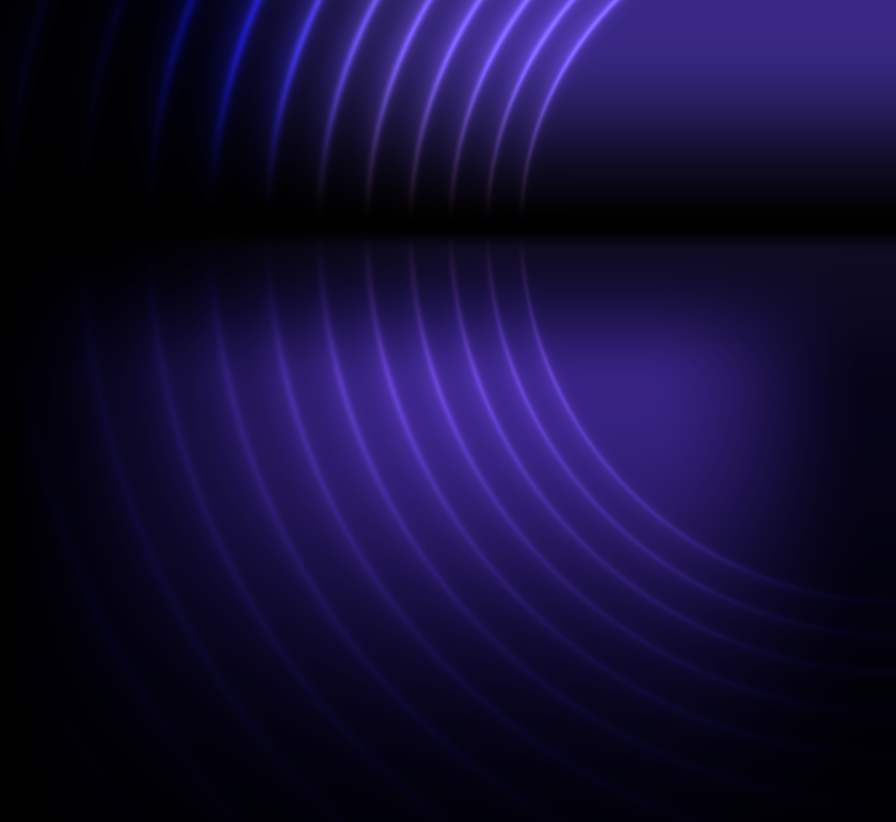
Reproduce this background procedurally as a WebGL 1 fragment shader.

```glsl
precision highp float;
// Glowing violet rings above a dark horizon, with their soft reflection below.

uniform vec2 u_resolution;

#define HORIZON 0.724       // height of the horizon and of the ring centre
#define INNER_RADIUS 0.456  // radius of the smallest ring
#define RING_RATIO 1.09     // growth from one ring to the next
#define SKY_STRETCH 1.10    // vertical squeeze of the rings above the horizon
#define CORE_WIDTH 0.08     // line width as a share of the ring spacing
#define PEAK_DEPTH 0.195    // depth at which the reflection is brightest

const vec3 SKY_FILL = vec3(0.210, 0.150, 0.49);
const vec3 DEEP_BLUE = vec3(0.07, 0.07, 0.78);
const vec3 BRIGHT_VIOLET = vec3(0.33, 0.26, 0.66);
const vec3 REFLECTION = vec3(0.215, 0.135, 0.36);
const vec3 REFLECTED_BLUE = vec3(0.0, 0.0, 0.15);
const vec3 REFLECTED_LINE = vec3(0.13, 0.09, 0.24);
const vec3 HAZE = vec3(0.058, 0.042, 0.120);
const vec3 EMBER = vec3(0.07, 0.035, 0.04);

float gaussian(float x, float width) {
  float q = x / width;
  return exp(-q * q);
}

// x: thin line, y: glow that spreads mostly outward from each ring
vec2 rings(vec2 fromCentre) {
  float index = log(max(length(fromCentre), 0.001) / INNER_RADIUS) / log(RING_RATIO);
  float inside = step(index, 0.0);
  float outward = mix(fract(index), 9.0, inside);
  float inward = mix(1.0 - fract(index), -index, inside);
  float core = gaussian(min(outward, inward), CORE_WIDTH);
  float glow = exp(-2.8 * outward) + exp(-7.0 * inward);
  return vec2(core, glow);
}

// Bright rings and violet fill, fading to black at the horizon
vec3 skyLight(float x, float height, vec2 ring) {
  float fade = smoothstep(0.0, 0.24, height);
  float violet = smoothstep(0.24, 0.50, x);
  float strength = mix(0.12, 1.0, smoothstep(0.10, 0.36, x));
  vec3 lineColor = mix(DEEP_BLUE, BRIGHT_VIOLET, violet);
  vec3 color = SKY_FILL * fade * smoothstep(0.20, 0.70, x);
  color += 0.06 * SKY_FILL * smoothstep(0.0, 0.05, height) * smoothstep(0.3, 0.7, x);
  color += lineColor * strength * fade * (0.42 * ring.x + 0.60 * ring.y);
  return color;
}

// Broad pool of light with fainter rings, fading toward every edge
vec3 reflectedLight(float x, float depth, vec2 ring) {
  float rise = pow(smoothstep(0.0, PEAK_DEPTH, depth), 1.7);
  float fall = gaussian(max(depth - PEAK_DEPTH, 0.0), 0.27);
  float leftFade = smoothstep(0.0, 0.56, x);
  float rightFade = 1.0 - 0.88 * smoothstep(0.78, 1.06, x);
  float pool = rise * fall * leftFade * rightFade;
  float spread = sqrt(pool);
  vec3 color = REFLECTION * pool + REFLECTED_BLUE * spread;

  // Rings flare where the reflection is brightest
  float flare = 1.0 + 0.35 * gaussian(depth - PEAK_DEPTH, 0.09) * gaussian(x - 0.52, 0.25);
  vec3 lineColor = mix(vec3(0.03, 0.01, 0.24), REFLECTED_LINE, spread);
  color += lineColor * spread * flare * (0.38 * ring.x + 0.62 * ring.y);

  float nearHorizon = smoothstep(0.0, 0.03, depth) * (1.0 - rise);
  color += HAZE * nearHorizon * smoothstep(0.10, 0.60, x);
  return color;
}

void main() {
  vec2 p = gl_FragCoord.xy / u_resolution.y;
  float aspect = u_resolution.x / u_resolution.y;
  float height = p.y - HORIZON;
  float stretch = height > 0.0 ? SKY_STRETCH : 1.0;
  vec2 ring = rings(vec2(p.x - aspect, height * stretch));

  vec3 color = height > 0.0
    ? skyLight(p.x, height, ring)
    : reflectedLight(p.x, -height, ring);

  // Warm traces of the rings close to the horizon
  float trace = smoothstep(0.0, 0.06, abs(height)) * gaussian(height, 0.18);
  color += EMBER * ring.x * trace * smoothstep(0.28, 0.50, p.x);

  gl_FragColor = vec4(min(color, 1.0), 1.0);
}
```
